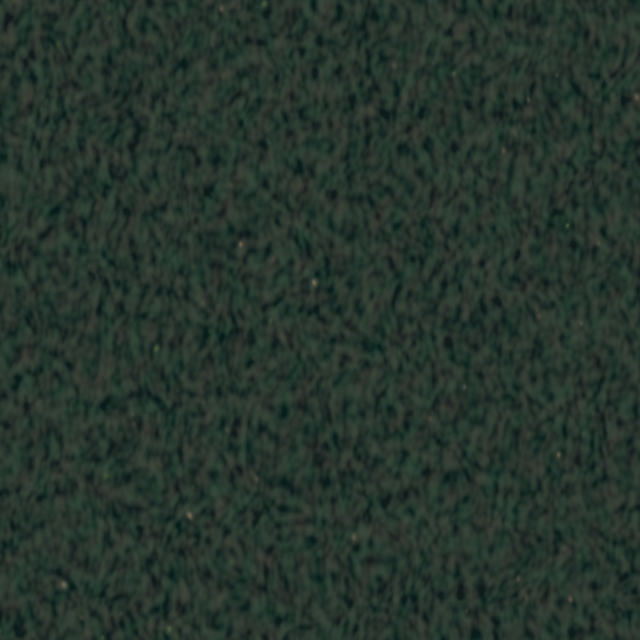
A three.js fragment shader for this texture:

```glsl
// Dark green felted fabric: short upright grain, soft dark pits and a few pale flecks.
#define GRAIN_SCALE vec2(62.0, 37.0)
#define FINE_SCALE vec2(104.0, 70.0)
#define PATCH_SCALE vec2(13.0, 9.0)
#define TINT_SCALE vec2(40.0, 27.0)
#define CONTRAST 4.9
#define PIT_BIAS 0.10
#define FLECK_CELLS 26.0
#define FLECK_SHARE 0.13
#define FLECK_RADIUS 0.0065
#define BASE_GREEN vec3(0.149, 0.206, 0.175)
#define TONE_STEP vec3(0.031, 0.030, 0.021)
#define TINT_STEP vec3(0.011, -0.002, 0.001)

varying vec2 vUv;

vec2 hash2(vec2 p) {
  vec3 q = fract(p.xyx * vec3(0.1031, 0.1030, 0.0973));
  q += dot(q, q.yzx + 33.33);
  return fract((q.xx + q.yz) * q.zy);
}

// Unit gradient at a lattice corner, dotted with the offset to it.
float cornerSlope(vec2 cell, vec2 offset) {
  float angle = 6.28318 * hash2(cell).x;
  return dot(vec2(cos(angle), sin(angle)), offset);
}

float gradientNoise(vec2 p) {
  vec2 cell = floor(p);
  vec2 f = p - cell;
  vec2 w = f * f * f * (f * (f * 6.0 - 15.0) + 10.0);
  vec2 e = vec2(1.0, 0.0);
  float low = mix(cornerSlope(cell, f), cornerSlope(cell + e, f - e), w.x);
  float high = mix(cornerSlope(cell + e.yx, f - e.yx), cornerSlope(cell + 1.0, f - 1.0), w.x);
  return mix(low, high, w.y);
}

vec2 rotate(vec2 p, float angle) {
  float c = cos(angle), s = sin(angle);
  return vec2(c * p.x - s * p.y, s * p.x + c * p.y);
}

// Brightness of the pile in standard deviations, stretched towards the dark pits.
float pileTone(vec2 uv) {
  vec2 bend = vec2(gradientNoise(uv * 11.0 + 70.0), gradientNoise(uv * 11.0 + 130.0));
  vec2 p = uv + 0.012 * bend;
  float tone = 0.60 * gradientNoise(rotate(p, 0.16) * GRAIN_SCALE + 20.0);
  tone += 0.52 * gradientNoise(rotate(p, -0.22) * GRAIN_SCALE * 1.13 + 210.0);
  tone += 0.55 * gradientNoise(rotate(p, 0.07) * FINE_SCALE + 330.0);
  tone += 0.22 * gradientNoise(uv * PATCH_SCALE + 410.0);
  tone *= CONTRAST;
  return tone - PIT_BIAS * (tone * tone - 1.0);
}

// Adds sparse soft flecks, mostly faint, tan or yellow green.
vec3 addFlecks(vec3 color, vec2 uv) {
  vec2 home = floor(uv * FLECK_CELLS);
  for (int j = -1; j <= 1; j++) {
    for (int i = -1; i <= 1; i++) {
      vec2 cell = home + vec2(float(i), float(j));
      vec2 chance = hash2(cell + 517.0);
      vec2 look = hash2(cell + 823.0);
      vec2 center = (cell + hash2(cell + 641.0)) / FLECK_CELLS;
      vec2 d = rotate(uv - center, 0.8 * (look.x - 0.5)) * vec2(1.2, 0.85);
      float size = FLECK_RADIUS * mix(0.75, 1.15, look.y);
      float body = exp(-2.0 * dot(d, d) / (size * size));
      float strength = mix(0.16, 0.85, pow(chance.y, 9.0));
      vec3 fleck = mix(vec3(0.58, 0.48, 0.39), vec3(0.40, 0.46, 0.28), step(0.72, look.x));
      color = mix(color, fleck, body * strength * step(chance.x, FLECK_SHARE));
    }
  }
  return color;
}

void main() {
  float tone = clamp(pileTone(vUv), -3.2, 2.6);
  float tint = CONTRAST * gradientNoise(rotate(vUv, 0.4) * TINT_SCALE + 90.0);
  vec3 color = BASE_GREEN + TONE_STEP * tone + TINT_STEP * tint;
  gl_FragColor = vec4(addFlecks(color, vUv), 1.0);
}
```
